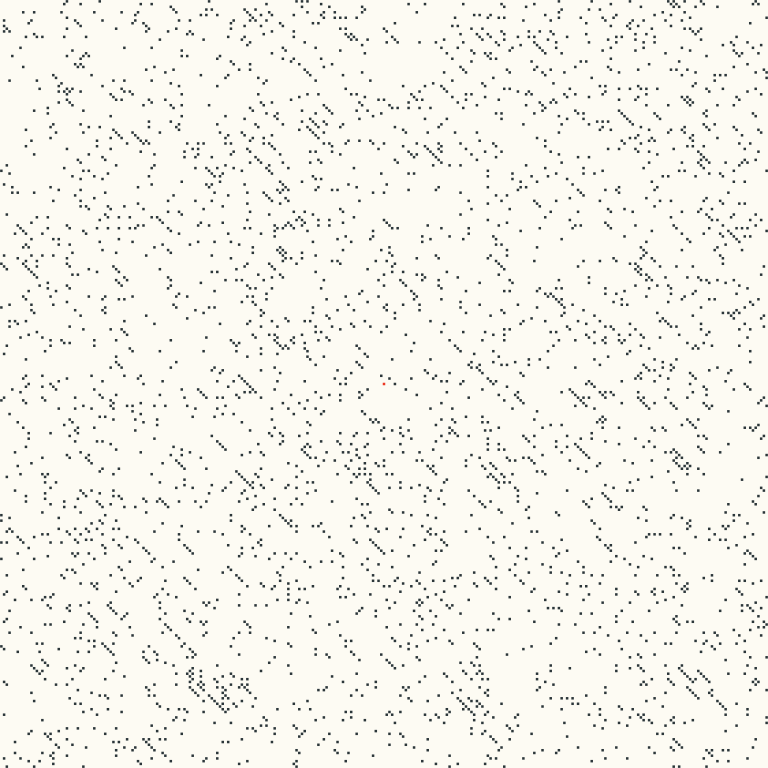
Give the GLSL for this texture, as a WebGL 1 fragment shader.

```glsl
precision highp float;

uniform vec2 u_resolution;

const float CELLS = 281.0;     // grid cells across the canvas
const float DOT_SIZE = 0.92;   // side of a dot, in cells
const float RUN_LENGTH = 7.0;  // cells in one diagonal run
const vec3 PAPER = vec3(0.992, 0.985, 0.954);
const vec3 INK = vec3(0.17, 0.21, 0.225);
const vec3 CENTRE_RED = vec3(0.92, 0.22, 0.14);

float hash(vec2 p) {
  vec3 q = fract(p.xyx * vec3(0.1031, 0.1030, 0.0973));
  q += dot(q, q.yzx + 33.33);
  return fract((q.x + q.y) * q.z);
}

float cornerSlope(vec2 corner, vec2 offset) {
  float angle = 6.2832 * hash(corner + 71.0);
  return dot(vec2(cos(angle), sin(angle)), offset);
}

float gradientNoise(vec2 p) {
  vec2 i = floor(p);
  vec2 f = p - i;
  vec2 u = f * f * f * (f * (f * 6.0 - 15.0) + 10.0);
  vec2 e = vec2(1.0, 0.0);
  float low = mix(cornerSlope(i, f), cornerSlope(i + e, f - e), u.x);
  float high = mix(cornerSlope(i + e.yx, f - e.yx), cornerSlope(i + 1.0, f - 1.0), u.x);
  return mix(low, high, u.y);
}

// Chance of a dot: mostly sparse, with a few rich runs falling to the right
float dotChance(vec2 cell) {
  float diagonal = cell.x + cell.y;
  float along = 0.5 * (cell.x - cell.y);
  float shift = floor(RUN_LENGTH * hash(vec2(diagonal, 19.0)));
  float run = floor((along + shift) / RUN_LENGTH);
  float richness = pow(hash(vec2(run + 47.0, diagonal + 303.0)), 14.0);
  float drift = 1.0 + 0.4 * gradientNoise(cell / 35.0);
  return (0.05 + 0.62 * richness) * drift;
}

// Dots sit on every second cell, like the dark squares of a chessboard
float hasDot(vec2 cell) {
  float onBoard = 1.0 - step(0.5, mod(cell.x + cell.y, 2.0));
  return onBoard * step(hash(cell + 517.0), dotChance(cell));
}

// Exact share of a square pixel covered by a square dot
float squareCoverage(vec2 offset, float size, float pixel) {
  vec2 top = min(offset + 0.5 * pixel, vec2(0.5 * size));
  vec2 bottom = max(offset - 0.5 * pixel, vec2(-0.5 * size));
  vec2 overlap = max(top - bottom, 0.0) / pixel;
  return overlap.x * overlap.y;
}

void main() {
  float pixel = CELLS / min(u_resolution.x, u_resolution.y);
  vec2 p = (gl_FragCoord.xy - 0.5 * u_resolution) * pixel;
  vec2 home = floor(p + 0.5);

  // Gather dots from the cells that the pixel may touch
  float ink = 0.0;
  for (int y = -1; y <= 1; y++) {
    for (int x = -1; x <= 1; x++) {
      vec2 cell = home + vec2(float(x), float(y));
      ink += hasDot(cell) * squareCoverage(p - cell, DOT_SIZE, pixel);
    }
  }

  vec3 color = mix(PAPER, INK, min(ink, 1.0));
  color = mix(color, CENTRE_RED, squareCoverage(p, DOT_SIZE, pixel));
  gl_FragColor = vec4(color, 1.0);
}
```
